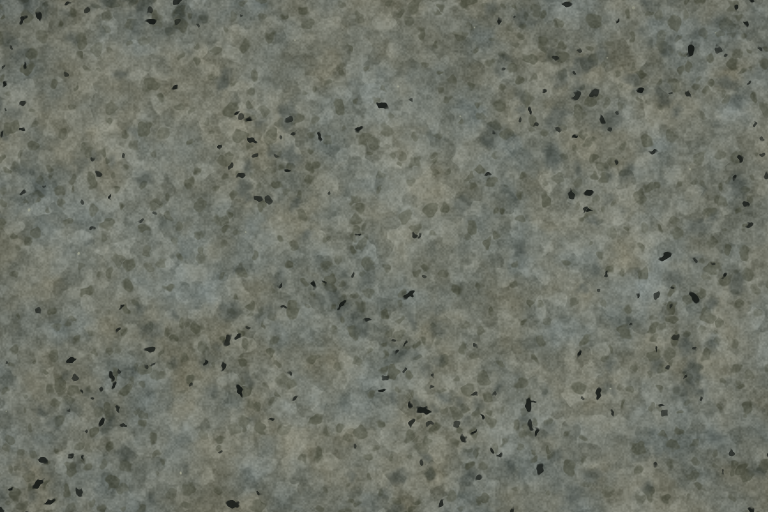
This texture is drawn by a WebGL 2 fragment shader. Its source:

```glsl
#version 300 es
precision highp float;
// Pale grey-green granite: a soft mosaic of feldspar tints, olive quartz
// grains, bluish smudges and small black mica flecks gathered in clusters.
// Grains are jittered, warped ellipses on cell grids; units are canvas heights.

#define FELDSPAR vec3(0.456, 0.470, 0.430)
#define QUARTZ vec3(0.300, 0.312, 0.255)
#define SMUDGE vec3(0.270, 0.298, 0.282)
#define MICA vec3(0.085, 0.100, 0.090)
#define GLINT vec3(0.680, 0.690, 0.600)
#define TINT_SHIFT vec3(0.055, 0.012, -0.045)
#define MOSAIC_CONTRAST 0.100
#define SPECKLE_CONTRAST 0.075
#define QUARTZ_SHARE 0.42
#define MICA_SHARE 0.21
#define VIGNETTE 0.14

uniform vec2 u_resolution;
out vec4 fragColor;

vec3 hash3(vec2 cell, float seed) {
    uvec3 v = uvec3(ivec3(vec3(cell, seed)) + 4096);
    v = v * 1664525u + 1013904223u;
    v.x += v.y * v.z; v.y += v.z * v.x; v.z += v.x * v.y;
    v ^= v >> 16u;
    v.x += v.y * v.z; v.y += v.z * v.x; v.z += v.x * v.y;
    return vec3(v >> 8u) / 16777216.0;
}

float noise(vec2 p, float seed) {
    vec2 i = floor(p), f = fract(p);
    f = f * f * (3.0 - 2.0 * f);
    float low = mix(hash3(i, seed).x, hash3(i + vec2(1, 0), seed).x, f.x);
    float high = mix(hash3(i + vec2(0, 1), seed).x, hash3(i + vec2(1, 1), seed).x, f.x);
    return mix(low, high, f.y);
}

float fbm(vec2 p, float seed) {
    float sum = 0.0, weight = 0.571;
    for (int i = 0; i < 3; i++) {
        sum += weight * noise(p, seed + float(i));
        p = mat2(1.6, 1.2, -1.2, 1.6) * p + 7.3;
        weight *= 0.5;
    }
    return sum;
}

vec2 warp(vec2 p, float frequency, float amount, float seed) {
    vec2 shift = vec2(noise(p * frequency, seed), noise(p * frequency, seed + 1.0));
    return p + amount * (shift - 0.5);
}

// Density of the dark minerals, averaging about one.
float cluster(vec2 p) {
    return 0.2 + 2.5 * smoothstep(0.42, 0.72, fbm(p * 6.0, 50.0));
}

// Softly blended cells, each with its own tint in -0.5..0.5.
float mosaic(vec2 p, float seed) {
    vec2 base = floor(p);
    float sum = 0.0, total = 0.0;
    for (int y = -1; y <= 1; y++)
    for (int x = -1; x <= 1; x++) {
        vec2 cell = base + vec2(x, y);
        vec3 h = hash3(cell, seed);
        vec2 d = p - cell - h.xy;
        float w = exp(-16.0 * dot(d, d));
        sum += w * (h.z - 0.5);
        total += w;
    }
    return sum / max(total, 1e-6);
}

// Coverage of scattered ellipses leaning mostly up to the right.
float grains(vec2 p, float cells, float radius, float stretch,
             float share, float clustering, float blur, float seed) {
    vec2 base = floor(p * cells);
    float cover = 0.0;
    float edge = max(blur, 0.7 / u_resolution.y);
    for (int y = -1; y <= 1; y++)
    for (int x = -1; x <= 1; x++) {
        vec2 cell = base + vec2(x, y);
        vec3 place = hash3(cell, seed);
        vec3 form = hash3(cell, seed + 1.0);
        vec2 center = (cell + place.xy) / cells;
        if (place.z > share * mix(1.0, cluster(center), clustering)) continue;
        float angle = 0.9 + 2.6 * (form.x - 0.5);
        vec2 axis = vec2(cos(angle), sin(angle));
        vec2 d = p - center;
        d = vec2(dot(d, axis), dot(d, vec2(-axis.y, axis.x)));
        d.x /= mix(1.0, stretch, form.y);
        float size = radius * mix(0.55, 1.4, form.z * form.z);
        float body = 1.0 - smoothstep(-edge, edge, length(d) - size);
        cover = max(cover, body * mix(0.55, 1.0, form.y));
    }
    return cover;
}

void main() {
    vec2 p = gl_FragCoord.xy / u_resolution.y;
    vec2 fromCenter = gl_FragCoord.xy / u_resolution - 0.5;

    // Feldspar ground: cloudy tone, warm and cool patches, fine speckle
    vec2 rough = warp(p, 70.0, 0.012, 10.0);
    float tone = MOSAIC_CONTRAST * (mosaic(rough * 38.0, 14.0) + fbm(p * 9.0, 16.0) - 0.5);
    tone += SPECKLE_CONTRAST * (noise(p * 110.0, 20.0) + noise(p * 290.0, 21.0) - 1.0);
    float warmth = fbm(rough * 14.0, 24.0) - 0.5;
    vec3 color = FELDSPAR + tone + TINT_SHIFT * warmth;

    // Olive quartz and bluish smudges
    vec2 ragged = warp(p, 95.0, 0.010, 30.0);
    float quartz = grains(ragged, 36.0, 0.0088, 1.5, QUARTZ_SHARE, 0.35, 0.0022, 34.0);
    float smudge = grains(ragged, 24.0, 0.0120, 1.8, 0.22, 1.0, 0.0080, 38.0);
    color = mix(color, QUARTZ + 0.6 * tone, 0.68 * quartz);
    color = mix(color, SMUDGE + 0.6 * tone, 0.60 * smudge);

    // Black mica flecks and rare glints
    vec2 chipped = warp(p, 150.0, 0.006, 42.0);
    float mica = grains(chipped, 27.0, 0.0048, 2.3, MICA_SHARE, 0.85, 0.0012, 46.0);
    float glint = grains(p, 11.0, 0.0022, 1.4, 0.04, 0.0, 0.0010, 60.0);
    color = mix(color, MICA, 0.96 * mica);
    color = mix(color, GLINT, 0.8 * glint);

    color *= 1.02 - VIGNETTE * dot(fromCenter, fromCenter);
    fragColor = vec4(color, 1.0);
}
```
